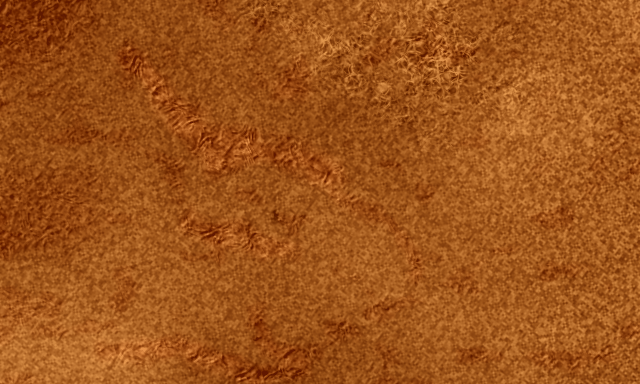
Give the GLSL for this texture, as a WebGL 1 fragment shader.

```glsl
precision highp float;
uniform vec2 u_resolution;

float hash(vec2 p) {
  vec3 q = fract(vec3(p.xyx) * 0.1031);
  q += dot(q, q.yzx + 33.33);
  return fract((q.x + q.y) * q.z);
}

float noise(vec2 p) {
  vec2 i = floor(p), f = fract(p);
  f = f * f * (3.0 - 2.0 * f);
  return mix(mix(hash(i), hash(i + vec2(1.0, 0.0)), f.x),
             mix(hash(i + vec2(0.0, 1.0)), hash(i + vec2(1.0)), f.x), f.y);
}

float fbm(vec2 p) {
  float sum = 0.0, amp = 0.5;
  for (int i = 0; i < 5; i++) {
    sum += amp * noise(p);
    p = mat2(1.6, 1.2, -1.2, 1.6) * p + 7.3;
    amp *= 0.5;
  }
  return sum;
}

// Gap between the two nearest cell centres: zero along the cracks
float cellGap(vec2 p) {
  vec2 cell = floor(p);
  float near = 8.0, second = 8.0;
  for (int y = -1; y <= 1; y++) {
    for (int x = -1; x <= 1; x++) {
      vec2 c = cell + vec2(float(x), float(y));
      float d = length(c + vec2(hash(c), hash(c + 57.0)) - p);
      second = min(second, max(near, d));
      near = min(near, d);
    }
  }
  return second - near;
}

// Soft mask around a line from a to b
float scar(vec2 p, vec2 a, vec2 b, float width) {
  vec2 ab = b - a;
  float along = clamp(dot(p - a, ab) / dot(ab, ab), 0.0, 1.0);
  return 1.0 - smoothstep(0.1, 1.0, length(p - a - ab * along) / width);
}

float blot(vec2 p, vec2 centre, vec2 radius) {
  return 1.0 - smoothstep(0.3, 1.0, length((p - centre) / radius));
}

float wrinkles(vec2 p) {
  p += 0.03 * vec2(noise(p * 24.0), noise(p * 24.0 + 31.0));
  p = mat2(0.8, -0.6, 0.6, 0.8) * p;
  return abs(noise(p * vec2(38.0, 54.0)) - 0.5) + 0.8 * abs(noise(p * 90.0) - 0.5);
}

void main() {
  vec2 p = gl_FragCoord.xy / u_resolution.y;
  vec2 warp = vec2(fbm(p * 9.0), fbm(p * 9.0 + 19.0)) - 0.48;
  vec2 q = p + 0.12 * warp;

  // Worn bands, the cracked patch and dark stains
  float worn = scar(q, vec2(0.35, 0.85), vec2(0.54, 0.64), 0.055);
  worn = max(worn, scar(q, vec2(0.54, 0.62), vec2(0.88, 0.56), 0.06));
  worn = max(worn, 0.6 * scar(q, vec2(0.89, 0.51), vec2(1.09, 0.32), 0.035));
  worn = max(worn, 0.8 * scar(q, vec2(0.50, 0.43), vec2(0.77, 0.33), 0.045));
  worn = max(worn, 0.8 * scar(q, vec2(0.28, 0.09), vec2(0.78, 0.03), 0.045));
  worn = max(worn, 0.6 * scar(q, vec2(0.67, 0.19), vec2(0.76, 0.06), 0.03));
  worn = max(worn, 0.8 * blot(q, vec2(0.76, 0.78), vec2(0.08, 0.06)));
  float cracked = max(scar(q, vec2(0.72, 1.02), vec2(1.0, 0.83), 0.19),
                      blot(q, vec2(1.18, 0.82), vec2(0.31, 0.29)));
  cracked *= smoothstep(0.2, 0.48, fbm(p * 7.0 + 4.0));
  float corner = blot(q, vec2(0.04, 0.97), vec2(0.32, 0.24));
  float stain = blot(q, vec2(0.12, 0.45), vec2(0.24, 0.16));
  float flecks = smoothstep(0.57, 0.72, fbm(p * vec2(9.0, 14.0) + 40.0));

  // Broad shading: pale right side and lower left corner
  float tone = 0.47 + 0.75 * (fbm(p * 3.0 + 11.0) - 0.48);
  tone += 0.22 * smoothstep(0.9, 1.6, p.x) - 0.17 * smoothstep(0.6, 0.0, p.x);
  tone += 0.45 * blot(p, vec2(0.05, 0.0), vec2(0.55, 0.35));
  tone -= 0.35 * corner + 0.28 * stain + 0.24 * flecks;

  // Fine grain on turned axes, lit from the upper left
  vec2 turned = mat2(0.8, 0.6, -0.6, 0.8) * p;
  float grain = noise(turned * 185.0) - 0.5 + 0.45 * (noise(p * 95.0 + 5.0) - 0.5);
  tone += grain * (0.82 + 0.3 * smoothstep(1.1, 1.6, p.x));
  vec2 light = vec2(-0.004, 0.004);
  float rough = clamp(worn + 0.7 * corner + 0.5 * stain + 0.5 * flecks, 0.0, 1.0);
  float relief = wrinkles(p + light) - wrinkles(p);
  tone += relief * (0.35 + 1.6 * rough + 0.8 * cracked);
  tone += worn * 1.5 * (fbm(p * 32.0) - 0.5);

  // Broken pale crackle around darker plates
  vec2 jitter = vec2(noise(p * 60.0), noise(p * 60.0 + 13.0)) - 0.5;
  vec2 plate = p + 0.05 * warp + 0.012 * jitter;
  float lines = 1.0 - smoothstep(0.0, 0.38, cellGap(plate * vec2(30.0, 36.0)));
  float hairs = 1.0 - smoothstep(0.0, 0.45, cellGap(plate * 58.0 + 9.0));
  lines = max(lines, 0.75 * hairs) * (0.4 + 1.1 * noise(p * 26.0 + 3.0));
  float plates = smoothstep(0.42, 0.62, fbm(p * 10.0 + 23.0));
  tone += cracked * (0.95 * lines - 0.16 - 0.42 * plates);

  // Small pit with a lit rim
  vec2 pit = p - vec2(0.714, 0.437);
  tone -= 0.9 * blot(pit, vec2(0.0), vec2(0.015, 0.024));
  tone += 0.7 * blot(pit, vec2(-0.004, 0.002), vec2(0.007, 0.009));

  // Tan leather ramp, redder where worn or stained
  tone = clamp(tone, -0.5, 1.5);
  vec3 tan = vec3(0.62, 0.333, 0.10);
  vec3 color = tone < 0.5 ? mix(vec3(0.49, 0.22, 0.035), tan, tone * 2.0)
                          : mix(tan, vec3(0.75, 0.46, 0.20), tone * 2.0 - 1.0);
  color += vec3(0.02, -0.015, -0.01) * rough;
  gl_FragColor = vec4(clamp(color, 0.0, 1.0), 1.0);
}
```
